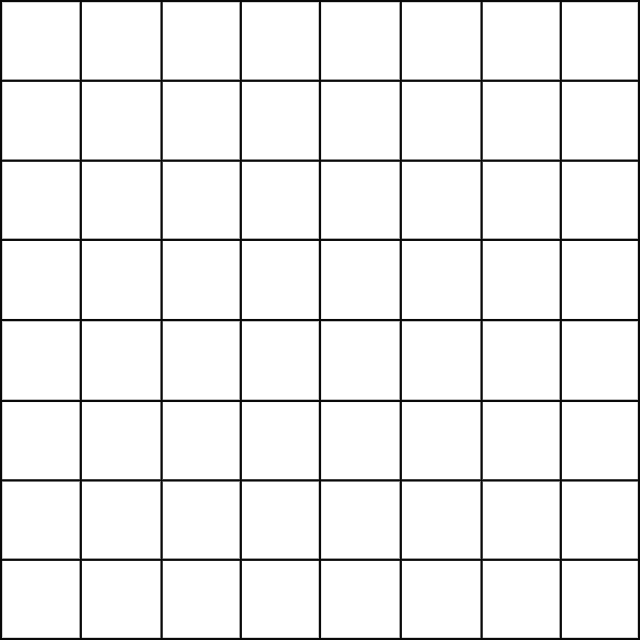
Give the GLSL for this pattern, as a Shadertoy shader.

```glsl
const float CELLS = 8.0;
const float LINE_WIDTH = 0.0036;
const float BORDER_WIDTH = 0.0034;
const vec3 PAPER = vec3(1.0);
const vec3 INK = vec3(0.03);

// Slight unevenness of the ruling, per axis
const vec2 DRIFT_MEAN = vec2(0.0012, -0.0005);
const vec2 DRIFT_SIZE = vec2(0.0013, 0.0009);
const vec2 DRIFT_RATE = vec2(1.57, 1.7);
const vec2 DRIFT_PHASE = vec2(2.0, 4.7);

// Position of the numbered rule on each axis
vec2 rulePosition(vec2 index) {
    vec2 drift = DRIFT_MEAN + DRIFT_SIZE * cos(DRIFT_RATE * (index - DRIFT_PHASE));
    return index / CELLS + drift;
}

// Antialiased coverage of a signed distance, negative inside
vec2 coverage(vec2 dist, vec2 pixel) {
    return clamp(0.5 - dist / pixel, 0.0, 1.0);
}

void mainImage(out vec4 fragColor, in vec2 fragCoord) {
    vec2 uv = fragCoord / iResolution.xy;
    vec2 pixel = 1.0 / iResolution.xy;

    // Inner rules
    vec2 index = clamp(floor(uv * CELLS + 0.5), 1.0, CELLS - 1.0);
    vec2 rules = coverage(abs(uv - rulePosition(index)) - 0.5 * LINE_WIDTH, pixel);

    // Outer frame
    vec2 frame = coverage(min(uv, 1.0 - uv) - BORDER_WIDTH, pixel);

    vec2 ink = max(rules, frame);
    fragColor = vec4(mix(PAPER, INK, max(ink.x, ink.y)), 1.0);
}
```
